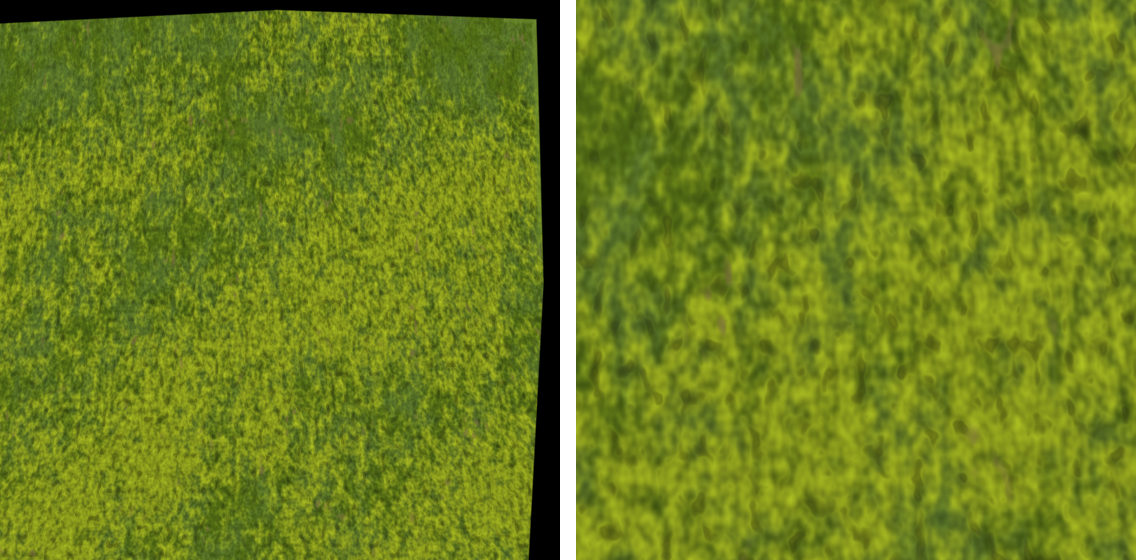
Left, the full canvas; right, a detail of the centre.
Give the GLSL for this texture, as a WebGL 1 fragment shader.

```glsl
precision highp float;
uniform vec2 u_resolution;

#define CLUMP_FREQ vec2(46.0, 30.0)
#define GRAIN_FREQ vec2(105.0, 78.0)
#define SPECK_FREQ vec2(190.0, 165.0)
#define ROW_LEAN 0.38
#define SWATHE_PERIOD 0.6
#define BLOOM_COVER 0.56
#define GRAIN_CONTRAST 0.34
#define GAP_DEPTH 0.30
#define LEAF_COLOR vec3(0.315, 0.420, 0.080)
#define HAZE_COLOR vec3(0.345, 0.455, 0.160)
#define BLOOM_COLOR vec3(0.530, 0.590, 0.105)
#define SOIL_COLOR vec3(0.500, 0.440, 0.260)

const float TAU = 6.2831853;

float hash(vec2 p) {
    vec3 q = fract(vec3(p.xyx) * 0.1031);
    q += dot(q, q.yzx + 33.33);
    return fract((q.x + q.y) * q.z);
}

vec2 gradient(vec2 cell) {
    float angle = TAU * hash(cell);
    return vec2(cos(angle), sin(angle));
}

// Gradient noise, roughly -0.7 to 0.7
float noise(vec2 p) {
    vec2 i = floor(p);
    vec2 f = p - i;
    vec2 w = f * f * f * (f * (f * 6.0 - 15.0) + 10.0);
    vec2 e = vec2(1.0, 0.0);
    float a = dot(gradient(i), f);
    float b = dot(gradient(i + e.xy), f - e.xy);
    float c = dot(gradient(i + e.yx), f - e.yx);
    float d = dot(gradient(i + e.xx), f - e.xx);
    return mix(mix(a, b, w.x), mix(c, d, w.x), w.y);
}

float fbm(vec2 p) {
    float sum = 0.0;
    float weight = 1.0;
    for (int i = 0; i < 4; i++) {
        sum += weight * noise(p);
        p = p * 2.03 + 17.3;
        weight *= 0.55;
    }
    return sum;
}

// Distance inside the bent top and right borders of the field
float fieldDistance(vec2 p) {
    float top = min(0.958 + 0.049 * p.x, 1.0 - 0.036 * p.x);
    float right = min(0.944 + 0.054 * p.y, 0.984 - 0.027 * p.y);
    return min(top - p.y, right - p.x);
}

// Broad share of flowers: diagonal swathes, sparse towards the top
float flowerCover(vec2 p) {
    float patches = fbm(p * vec2(7.0, 5.0) + 4.7);
    float across = p.y - 0.75 * p.x - 0.3 + 0.10 * patches;
    float swathe = cos(TAU * across / SWATHE_PERIOD);
    float ridge = (p.x - 0.68) / 0.17;
    float sparse = smoothstep(0.60, 0.84, p.y - 0.2 * exp(-ridge * ridge) + 0.12 * patches);
    return BLOOM_COVER - 0.19 * swathe - 0.36 * sparse + 0.38 * patches;
}

vec3 fieldColor(vec2 p) {
    // Rows stand upright in the middle and lean towards the right
    vec2 rows = vec2(p.x + ROW_LEAN * (p.x - 0.4) * p.y, p.y);
    float clump = noise(rows * CLUMP_FREQ + 3.1);
    float grain = noise(rows * GRAIN_FREQ + 41.7);
    float speck = noise(rows * SPECK_FREQ + 87.3);
    float cover = flowerCover(p);

    // Leaves and flowers
    float bloom = smoothstep(0.12, 0.88, cover + 0.50 * clump + 0.42 * grain + 0.15 * speck);
    float haze = smoothstep(-0.35, 0.35, fbm(rows * vec2(16.0, 11.0) + 9.2) + 0.4 * speck);
    vec3 color = mix(mix(LEAF_COLOR, HAZE_COLOR, haze), BLOOM_COLOR, bloom);

    // Light grain, stronger where plants stand taller
    float relief = mix(0.65, 1.0, smoothstep(0.1, 0.5, cover));
    color *= 1.0 + GRAIN_CONTRAST * relief * (0.75 * grain + 0.65 * speck + 0.3 * clump);

    // Shaded gaps between plants
    float gap = noise(rows * vec2(82.0, 62.0) + 63.9) + 0.35 * speck;
    color *= 1.0 - GAP_DEPTH * relief * smoothstep(0.18, 0.50, gap);

    // Rare bare soil in short upright streaks
    float bare = smoothstep(0.22, 0.42, noise(p * vec2(19.0, 13.0) + 25.4));
    float soil = bare * smoothstep(0.15, 0.45, noise(rows * vec2(95.0, 48.0) + 12.8));
    return mix(color, SOIL_COLOR, 0.6 * soil);
}

void main() {
    vec2 p = gl_FragCoord.xy / u_resolution;
    float pixel = 1.0 / min(u_resolution.x, u_resolution.y);
    float inside = fieldDistance(p);
    vec3 color = fieldColor(p);

    // Pale rim along the upper right border
    float rim = smoothstep(0.012, 0.004, inside) * smoothstep(0.45, 0.65, p.y) * step(0.9, p.x);
    color = mix(color, vec3(0.45, 0.57, 0.18), 0.6 * rim);

    gl_FragColor = vec4(color * smoothstep(-pixel, pixel, inside), 1.0);
}
```
